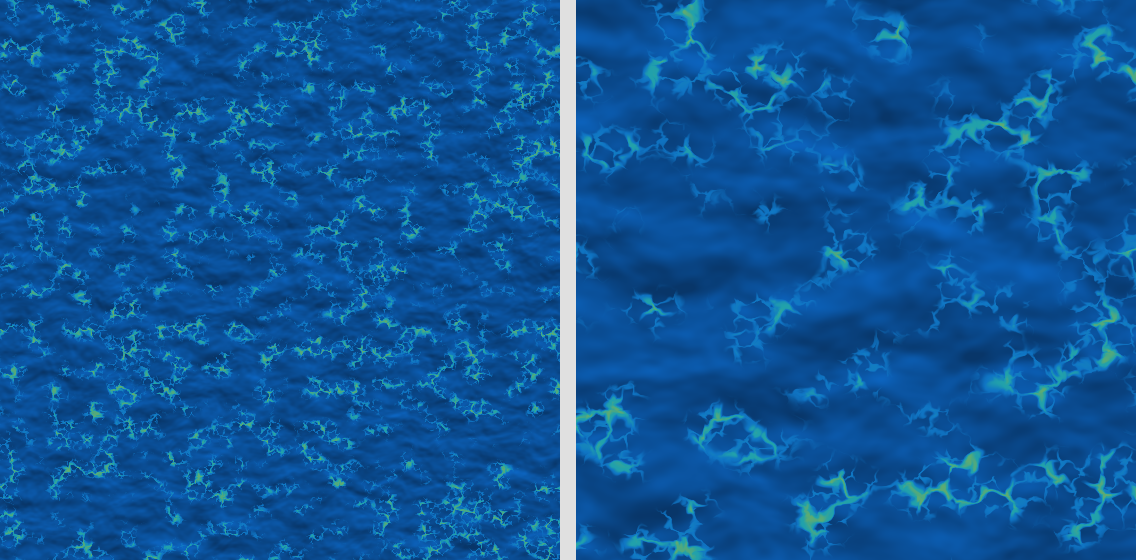
Left, the full canvas; right, a detail of the centre.
A Shadertoy shader for this texture:

```glsl
vec2 hash2(vec2 p) {
    vec3 q = fract(p.xyx * vec3(0.1031, 0.1030, 0.0973));
    q += dot(q, q.yzx + 33.33);
    return fract((q.xx + q.yz) * q.zy);
}

float cornerSlope(vec2 cell, vec2 offset) {
    float angle = 6.2832 * hash2(cell).x;
    return dot(vec2(cos(angle), sin(angle)), offset);
}

float gradientNoise(vec2 p) {
    vec2 i = floor(p), f = fract(p);
    vec2 u = f * f * f * (f * (f * 6.0 - 15.0) + 10.0);
    vec2 e = vec2(1.0, 0.0);
    return mix(mix(cornerSlope(i, f), cornerSlope(i + e, f - e), u.x),
               mix(cornerSlope(i + e.yx, f - e.yx), cornerSlope(i + e.xx, f - e.xx), u.x), u.y);
}

// Wave height, stretched sideways
float waveHeight(vec2 p) {
    float height = 0.0, amplitude = 1.0;
    p *= vec2(12.0, 23.0);
    for (int i = 0; i < 4; i++) {
        height += amplitude * gradientNoise(p);
        p = mat2(1.9, 0.35, -0.35, 1.9) * p + 17.3;
        amplitude *= 0.55;
    }
    return height;
}

// Bright threads along cell borders, fading away from the junctions
float causticWeb(vec2 p) {
    p += 0.32 * vec2(gradientNoise(p * 1.9 + 5.7), gradientNoise(p * 1.9 + 61.2));
    p += 0.12 * vec2(gradientNoise(p * 4.7 + 31.0), gradientNoise(p * 4.7 + 83.0));
    vec2 cell = floor(p);
    vec3 nearest = vec3(9.0);
    for (int y = -1; y <= 1; y++) {
        for (int x = -1; x <= 1; x++) {
            vec2 id = cell + vec2(x, y);
            float d = length(id + hash2(id + 200.0) - p);
            if (d < nearest.x) nearest = vec3(d, nearest.xy);
            else if (d < nearest.y) nearest = vec3(nearest.x, d, nearest.y);
            else nearest.z = min(nearest.z, d);
        }
    }
    float thread = 1.0 - smoothstep(0.02, 0.27, nearest.y - nearest.x);
    float junction = 1.0 - smoothstep(0.12, 0.68, nearest.z - nearest.x);
    return thread * junction;
}

void mainImage(out vec4 fragColor, in vec2 fragCoord) {
    vec2 uv = fragCoord / iResolution.y + 1.0;

    // Soft relief of the water
    vec2 bent = uv + 0.012 * vec2(gradientNoise(uv * 16.0), gradientNoise(uv * 16.0 + 40.0));
    float height = waveHeight(bent);
    float relief = height - waveHeight(bent + vec2(0.003, 0.008));
    float tone = 0.40 + 0.24 * height + 0.52 * relief;

    // Patches where light gathers
    float patches = gradientNoise(uv * vec2(24.0, 28.0) + 9.0)
                  + 0.45 * gradientNoise(uv * 7.0 + 3.0);
    float gathered = smoothstep(-0.05, 0.38, patches);
    tone += 0.10 * gathered * (0.6 + gradientNoise(uv * 90.0));

    // Large bright threads over small faint ones
    float bright = 1.1 * gathered * causticWeb(uv * vec2(42.0, 46.0));
    float faint = 0.5 * smoothstep(-0.25, 0.3, patches) * causticWeb(uv * vec2(68.0, 74.0) + 50.0);
    float caustic = max(bright, faint) + 0.25 * min(bright, faint);

    vec3 color = mix(vec3(0.03, 0.21, 0.41), vec3(0.05, 0.42, 0.80), clamp(tone, 0.0, 1.0));
    color = mix(color, vec3(0.06, 0.46, 0.77), smoothstep(0.08, 0.45, caustic));
    color = mix(color, vec3(0.13, 0.63, 0.67), smoothstep(0.40, 0.80, caustic));
    color = mix(color, vec3(0.36, 0.67, 0.45), smoothstep(0.85, 1.20, caustic));
    fragColor = vec4(color, 1.0);
}
```
